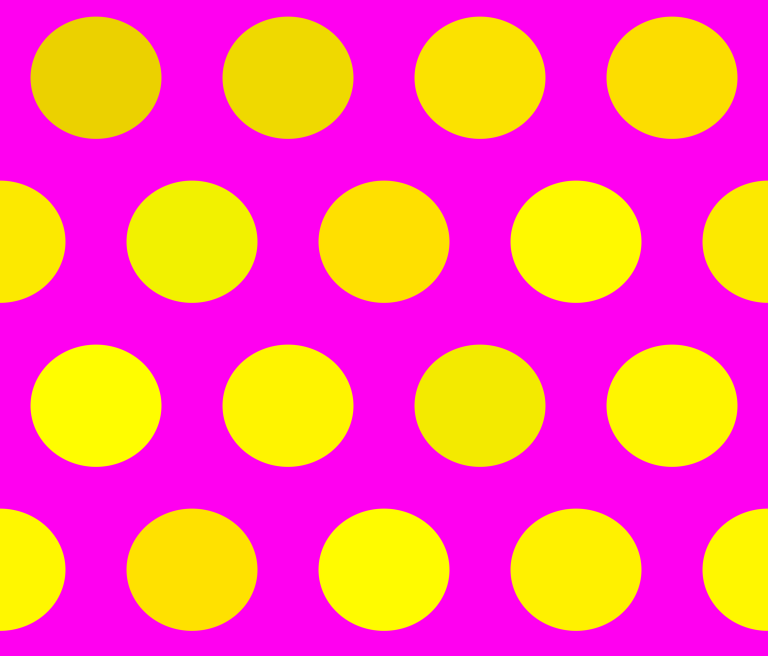
A Shadertoy shader for this pattern:

```glsl
const float REPEATS = 4.0;                       // dots across and rows down
const vec2 DOT_RADIUS = vec2(0.341, 0.3727);     // fraction of a cell
const float ROW_OFFSET = 0.026;                  // rows raised, in cells
const vec3 MAGENTA = vec3(1.0, 0.0, 0.94);

float hash(vec2 p) {
    return fract(sin(dot(p, vec2(127.1, 311.7))) * 43758.5453);
}

// Approximate signed distance to an axis-aligned ellipse
float ellipseDistance(vec2 p, vec2 radius) {
    float k = length(p / radius);
    return k * (k - 1.0) / max(length(p / (radius * radius)), 1e-4);
}

// Yellow varying from lemon to amber, some dots slightly darker
vec3 dotColor(vec2 id) {
    float brightness = min(1.0, 0.92 + 0.16 * hash(id + 3.7));
    float warmth = hash(id + 11.3);
    return brightness * vec3(1.0, mix(1.0, 0.87, warmth), 0.0);
}

void mainImage(out vec4 fragColor, in vec2 fragCoord) {
    vec2 grid = fragCoord / iResolution.xy * REPEATS;
    grid.y -= ROW_OFFSET;

    // Stagger every other row by half a cell
    float row = floor(grid.y);
    grid.x += 0.5 * (1.0 - mod(row, 2.0));

    // Wrapped cell index keeps dots cut by an edge the same colour
    vec2 id = floor(mod(floor(grid) + 0.5, REPEATS));

    // Measure in canvas heights for an even edge
    vec2 cellSize = vec2(iResolution.x / iResolution.y, 1.0) / REPEATS;
    vec2 local = (fract(grid) - 0.5) * cellSize;
    float d = ellipseDistance(local, DOT_RADIUS * cellSize);
    float pixel = 1.0 / iResolution.y;
    float coverage = 1.0 - smoothstep(-0.7 * pixel, 0.7 * pixel, d);

    fragColor = vec4(mix(MAGENTA, dotColor(id), coverage), 1.0);
}
```
